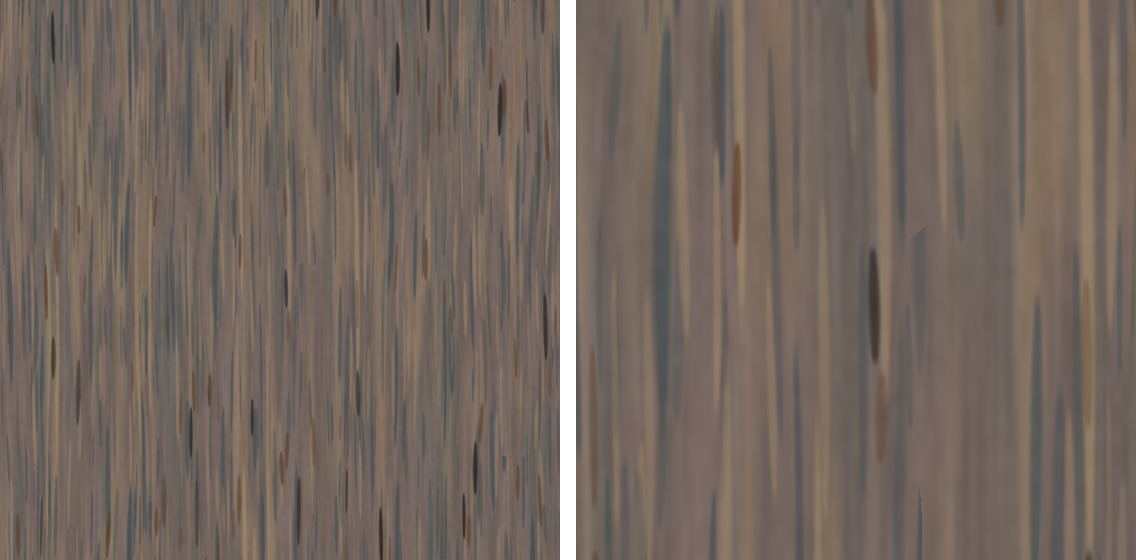
Left: the whole. Right: its middle third, enlarged.
This texture is drawn by a WebGL 1 fragment shader. Its source:

```glsl
precision highp float;
uniform vec2 u_resolution;

float hash(vec2 p) {
  return fract(sin(dot(p, vec2(127.1, 311.7))) * 43758.5453);
}

// Smooth random value along one fibre, shifted so that rows never line up
float strand(float column, float y, float seed) {
  y += 9.0 * hash(vec2(column, seed));
  float row = floor(y);
  float t = smoothstep(0.0, 1.0, y - row);
  return mix(hash(vec2(column, row + seed)), hash(vec2(column, row + 1.0 + seed)), t);
}

float grain(vec2 p, vec2 grid, float seed) {
  p *= grid;
  float column = floor(p.x);
  float t = smoothstep(0.0, 1.0, p.x - column);
  return mix(strand(column, p.y, seed), strand(column + 1.0, p.y, seed), t);
}

// Scattered tapered streaks, at most one per cell
float slivers(vec2 p, vec2 grid, float density, float seed) {
  p *= grid;
  float cover = 0.0;
  for (int i = -1; i <= 1; i++) {
    float column = floor(p.x) + float(i);
    float y = p.y + 7.0 * hash(vec2(column, seed));
    vec2 id = vec2(column, floor(y) + seed * 17.0);
    float along = (fract(y) * 2.0 - 1.0) / mix(0.4, 1.0, hash(id + 3.1));
    float taper = max(1.0 - along * along, 0.0);
    float lean = 0.3 * (hash(id + 7.9) - 0.5) * along;
    float center = column + 0.5 + 0.5 * (hash(id + 5.7) - 0.5) + lean;
    float halfWidth = mix(0.14, 0.42, hash(id + 9.3)) * taper;
    float body = 1.0 - smoothstep(halfWidth * 0.4, halfWidth + 0.2, abs(p.x - center));
    float strength = mix(0.45, 1.0, hash(id + 2.3)) * smoothstep(0.0, 0.4, taper);
    cover = max(cover, body * strength * step(hash(id), density));
  }
  return cover;
}

void main() {
  vec2 uv = gl_FragCoord.xy / u_resolution;

  // Gentle sideways drift of the fibres
  vec2 p = uv;
  p.x += 0.016 * (grain(uv, vec2(7.0, 2.5), 1.0) - 0.5);
  p.x += 0.005 * (grain(uv, vec2(22.0, 6.0), 2.0) - 0.5);

  vec3 mauve = vec3(0.455, 0.395, 0.370);
  vec3 tan_ = vec3(0.535, 0.455, 0.375);
  vec3 gray = vec3(0.395, 0.380, 0.360);
  vec3 slate = vec3(0.255, 0.300, 0.320);
  vec3 straw = vec3(0.620, 0.525, 0.410);
  vec3 rust = vec3(0.360, 0.235, 0.155);
  vec3 soot = vec3(0.130, 0.120, 0.110);

  // Broad bands of wood
  float broad = grain(p, vec2(26.0, 3.0), 3.0);
  float medium = grain(p, vec2(75.0, 4.0), 4.0);
  vec3 color = mix(mauve, gray, smoothstep(0.4, 0.9, 0.5 * broad + 0.5 * medium));
  color = mix(color, tan_, 0.75 * smoothstep(0.5, 0.95, grain(p, vec2(60.0, 3.5), 5.0)));

  // Fine fibres
  color *= 1.0 + 0.13 * (grain(p, vec2(130.0, 5.0), 6.0) - 0.5);
  color *= 1.0 + 0.11 * (grain(p, vec2(230.0, 14.0), 7.0) - 0.5);

  // Blue-gray and pale streaks, gathered in clusters
  float cluster = grain(p, vec2(12.0, 3.0), 8.0);
  color = mix(color, slate, 0.75 * slivers(p, vec2(85.0, 3.5), 0.2 + 0.35 * cluster, 11.0));
  color = mix(color, slate, 0.60 * slivers(p, vec2(130.0, 6.0), 0.35, 12.0));
  color = mix(color, straw, 0.55 * slivers(p, vec2(110.0, 4.5), 0.28, 13.0));
  color = mix(color, straw, 0.80 * slivers(p, vec2(75.0, 1.3), 0.12, 14.0));

  // Short rust and near-black slivers
  color = mix(color, rust, 0.70 * slivers(p, vec2(95.0, 9.0), 0.09, 15.0));
  color = mix(color, soot, 0.85 * slivers(p, vec2(90.0, 7.0), 0.045, 16.0));

  // Faint mottling
  color += 0.02 * (grain(uv, vec2(180.0, 90.0), 9.0) - 0.5);
  gl_FragColor = vec4(color, 1.0);
}
```
